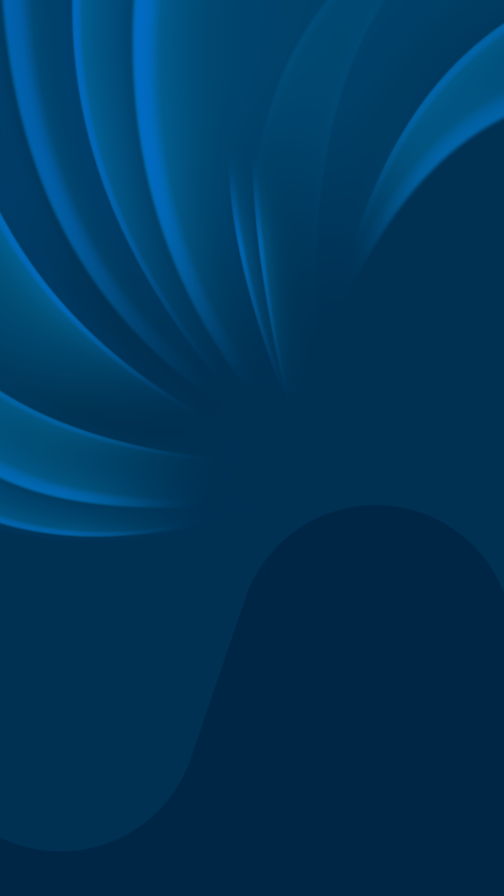
Give the GLSL for this background, as a WebGL 1 fragment shader.

```glsl
precision highp float;
// Fan of glowing blue ribbons sweeping out of a deep navy field, above a dark wave.

uniform vec2 u_resolution;

#define BASE vec3(0.0, 0.187, 0.322)
#define WAVE vec3(0.0, 0.148, 0.272)
#define HAZE vec3(0.0, 0.065, 0.090)
#define SHEEN vec3(0.005, 0.155, 0.165)
#define BLUE vec3(0.005, 0.420, 0.780)
#define SHADE 0.28
#define FOCUS vec2(0.33, 0.53)
#define WAVE_MIDDLE vec2(0.2435, 0.243)
#define WAVE_CAP vec2(0.1758, 0.0397)
#define WAVE_RADIUS 0.1536

float cross2(vec2 a, vec2 b) {
  return a.x * b.y - a.y * b.x;
}

// Parabola from start through middle to end: x = position along it,
// y = signed distance, positive on the left of the direction of travel.
vec2 arcCoords(vec2 p, vec2 start, vec2 middle, vec2 end) {
  vec2 control = 2.0 * middle - 0.5 * (start + end);
  vec2 leg = control - start;
  vec2 axis = start - 2.0 * control + end;
  float t = cross2(p - start, axis) / (2.0 * cross2(leg, axis));
  vec2 nearest = start + 2.0 * t * leg + t * t * axis;
  vec2 tangent = normalize(leg + t * axis);
  return vec2(t, cross2(tangent, p - nearest));
}

// Crisp bright edge with a sheen on one side (sign of reach) and a shadow behind.
void ribbon(inout vec3 color, vec2 p, vec2 start, vec2 middle, vec2 end,
            float width, float reach, float light) {
  vec2 arc = arcCoords(p, start, middle, end);
  float d = arc.y * sign(reach);
  float spread = abs(reach);
  float fade = smoothstep(-1.2, -0.6, arc.x) * (1.0 - smoothstep(0.3, 1.0, arc.x));
  float taper = width * mix(1.0, 0.5, clamp(arc.x, 0.0, 1.0));
  float soft = 0.12 * taper + 1.0 / u_resolution.y;
  float edge = smoothstep(-soft, soft, d);
  float x = d / taper;
  float core = edge * exp(-min(x * x * x * x, 40.0));
  float halo = 0.22 * exp(-min(0.2 * x * x, 40.0));
  float glow = edge * exp(-max(d, 0.0) / spread);
  float shadow = (1.0 - edge) * exp(min(d, 0.0) / (0.6 * spread));
  color *= 1.0 - SHADE * fade * shadow * min(2.0 * light, 1.0);
  color += SHEEN * fade * glow * min(light + 0.1, 0.85);
  color = mix(color, BLUE, fade * max(core, halo) * light);
}

// Signed distance to an S-shaped wave: two equal round caps joined by
// their common tangent; positive underneath.
float waveDepth(vec2 p) {
  vec2 q = p - WAVE_MIDDLE;
  float span = length(WAVE_CAP);
  float angle = atan(WAVE_CAP.y, WAVE_CAP.x) + asin(WAVE_RADIUS / span);
  vec2 flank = vec2(cos(angle), sin(angle));
  float reach = sqrt(span * span - WAVE_RADIUS * WAVE_RADIUS);
  float along = dot(q, flank);
  if (along > reach) return WAVE_RADIUS - distance(q, WAVE_CAP);
  if (along < -reach) return distance(q, -WAVE_CAP) - WAVE_RADIUS;
  return cross2(q, flank);
}

void main() {
  vec2 p = gl_FragCoord.xy / u_resolution.y;
  float pixel = 1.0 / u_resolution.y;

  // Haze grows away from the point where the ribbons meet
  vec3 fan = BASE + HAZE * smoothstep(0.08, 0.42, distance(p, FOCUS));

  // Faint folds in the upper middle
  ribbon(fan, p, vec2(0.430, 1.0), vec2(0.363, 0.818), vec2(0.357, 0.557), 0.010, -0.06, 0.04);
  ribbon(fan, p, vec2(0.365, 1.0), vec2(0.307, 0.896), vec2(0.281, 0.766), 0.010, 0.05, 0.06);

  // Long ribbons falling from the top
  ribbon(fan, p, vec2(0.003, 1.0), vec2(0.078, 0.730), vec2(0.254, 0.544), 0.029, 0.025, 0.78);
  ribbon(fan, p, vec2(0.081, 1.0), vec2(0.124, 0.772), vec2(0.260, 0.557), 0.010, 0.050, 0.88);
  ribbon(fan, p, vec2(0.150, 1.0), vec2(0.178, 0.753), vec2(0.293, 0.544), 0.028, 0.045, 0.92);

  // Ribbons coming in from the left
  ribbon(fan, p, vec2(0.0, 0.763), vec2(0.098, 0.632), vec2(0.241, 0.529), 0.009, -0.055, 0.80);
  ribbon(fan, p, vec2(0.0, 0.564), vec2(0.111, 0.514), vec2(0.254, 0.487), 0.007, -0.05, 0.50);
  ribbon(fan, p, vec2(0.0, 0.467), vec2(0.098, 0.439), vec2(0.228, 0.434), 0.017, 0.03, 0.65);
  ribbon(fan, p, vec2(0.0, 0.416), vec2(0.104, 0.401), vec2(0.221, 0.414), 0.008, 0.02, 0.62);

  // Two slender strands that fade in near the middle
  float strand = 1.0 - smoothstep(0.71, 0.84, p.y);
  vec3 strands = fan;
  ribbon(strands, p, vec2(0.255, 0.844), vec2(0.270, 0.707), vec2(0.322, 0.544), 0.008, 0.012, 0.85);
  ribbon(strands, p, vec2(0.281, 0.844), vec2(0.292, 0.701), vec2(0.324, 0.536), 0.007, 0.012, 0.72);
  fan = mix(fan, strands, strand);

  // Ribbons sweeping to the upper right
  ribbon(fan, p, vec2(0.5625, 0.974), vec2(0.458, 0.866), vec2(0.388, 0.707), 0.011, 0.05, 0.52);
  ribbon(fan, p, vec2(0.5625, 0.867), vec2(0.469, 0.794), vec2(0.391, 0.674), 0.025, -0.025, 0.52);

  // Keep the light inside the fan's two outer rims
  float rightRim = arcCoords(p, vec2(0.5625, 0.867), vec2(0.469, 0.794), vec2(0.391, 0.674)).y;
  float lowerRim = arcCoords(p, vec2(0.0, 0.416), vec2(0.104, 0.401), vec2(0.221, 0.414)).y;
  float inside = smoothstep(-0.005, 0.006, -rightRim) * smoothstep(-0.010, 0.004, lowerRim);
  vec3 color = mix(BASE, fan, inside);

  // Dark wave in front
  color = mix(color, WAVE, smoothstep(-pixel, pixel, waveDepth(p)));

  gl_FragColor = vec4(color, 1.0);
}
```
